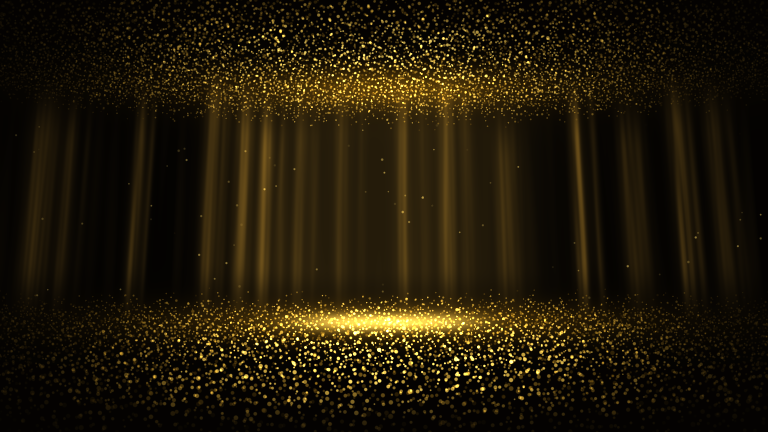
Write a Shadertoy shader that draws this background.

```glsl
// A dark stage of gold dust: a lit floor of grains below, a cloud of grains above,
// and faint hanging light shafts between. Grains come from rotated jittered grids
// whose cell size grows with nearness; shafts are gaussians broken by gradient noise.

const vec3 NIGHT  = vec3(0.014, 0.009, 0.004);
const vec3 UMBER  = vec3(0.125, 0.096, 0.036);
const vec3 BRONZE = vec3(0.52, 0.385, 0.125);
const vec3 AMBER  = vec3(0.70, 0.48, 0.06);
const vec3 PALE   = vec3(1.00, 0.86, 0.40);

const float FLOOR_EDGE = 0.320;           // far edge of the floor
const float CLOUD_EDGE = 0.710;           // lower edge of the cloud
const float CLOUD_ARCH = 0.070;           // rise of that edge towards the sides
const vec2  POOL  = vec2(0.005, 0.254);   // brightest place on the floor
const vec2  CLOUD = vec2(0.010, 0.795);   // brightest place in the cloud
const float FAN = 0.12;                   // outward lean of the shafts
const int   LAYERS = 10;
const int   SHAFT_COUNT = 15;

// Shafts: centre, half width, strength
const vec3 SHAFTS[SHAFT_COUNT] = vec3[](
    vec3(-0.81, 0.022, 0.36), vec3(-0.74, 0.012, 0.30), vec3(-0.577, 0.010, 0.52),
    vec3(-0.405, 0.015, 0.60), vec3(-0.329, 0.015, 0.72), vec3(-0.275, 0.013, 0.60),
    vec3(-0.197, 0.013, 0.38), vec3(-0.10, 0.013, 0.26), vec3(0.044, 0.014, 0.46),
    vec3(0.146, 0.016, 0.48), vec3(0.28, 0.017, 0.38), vec3(0.454, 0.011, 0.80),
    vec3(0.574, 0.020, 0.36), vec3(0.692, 0.014, 0.55), vec3(0.782, 0.018, 0.34));

vec3 hash3(vec2 id, float seed) {
    vec3 v = fract(vec3(id.xyx + seed * 17.31) * vec3(0.1031, 0.1030, 0.0973));
    v += dot(v, v.yxz + 33.33);
    return fract((v.xxy + v.yzz) * v.zyx);
}

float cornerSlope(vec2 cell, vec2 offset) {
    return dot(hash3(cell, 3.0).xy * 2.0 - 1.0, offset);
}

float gradientNoise(vec2 p) {
    vec2 i = floor(p), f = fract(p), e = vec2(1.0, 0.0);
    vec2 u = f * f * f * (f * (f * 6.0 - 15.0) + 10.0);
    return mix(mix(cornerSlope(i, f), cornerSlope(i + e, f - e), u.x),
               mix(cornerSlope(i + e.yx, f - e.yx), cornerSlope(i + 1.0, f - 1.0), u.x), u.y);
}

// Elliptical gaussian spot
float spot(vec2 p, vec2 size) {
    p /= size;
    return exp(-dot(p, p));
}

// One grain per rotated cell; gives its cover, place and random values
float grain(vec2 p, float cell, float seed, out vec2 centre, out vec3 rnd) {
    float a = 0.4 + seed * 1.7;
    mat2 turn = mat2(cos(a), sin(a), -sin(a), cos(a));
    vec2 id = floor(turn * p / cell);
    rnd = hash3(id, seed);
    centre = ((id + 0.5 + 0.56 * (rnd.xy - 0.5)) * cell) * turn;
    float radius = cell * mix(0.09, 0.20, rnd.z);
    float soft = max(0.8 / iResolution.y, 0.35 * radius);
    return 1.0 - smoothstep(max(radius - soft, 0.0), radius + soft, distance(p, centre));
}

// Sheet of grains, fine at its edge (depth 0) and coarse when near (depth 1)
vec3 dustSheet(vec2 p, float edge, float arch, float span, float coarse, vec2 light, vec2 reach, float seed) {
    vec3 sum = vec3(0.0);
    for (int i = 0; i < LAYERS; i++) {
        float near = float(i) / float(LAYERS - 1);
        vec2 c;
        vec3 rnd;
        float cover = grain(p, mix(0.009, coarse, near), seed + float(i), c, rnd);
        float depth = (c.y - edge - arch * c.x * c.x) / span;
        float band = exp(-pow((depth - near) / 0.24, 2.0)) * smoothstep(-0.06, 0.25, depth);
        float present = step(fract(rnd.x * 7.3 + rnd.y * 5.1), band);
        float lit = 0.20 + 1.1 * spot(c - light, reach);
        float shine = fract(rnd.y * 11.7 + rnd.z * 3.9);
        float side = 1.0 - 0.6 * smoothstep(0.40, 0.90, abs(c.x));
        sum += cover * present * side * lit * (0.2 + 0.95 * shine) * mix(AMBER, PALE, shine * lit);
    }
    return sum;
}

// Each shaft has a fainter companion beside it
vec3 shafts(vec2 p) {
    float x = p.x / (1.0 + FAN * (0.5 - p.y));
    float sum = 0.0;
    for (int i = 0; i < SHAFT_COUNT; i++) {
        vec3 s = SHAFTS[i];
        vec3 rnd = hash3(vec2(float(i), 5.0), 1.0);
        float top = mix(0.78, 0.88, rnd.x);
        float tall = smoothstep(0.24, 0.40, p.y) * (1.0 - smoothstep(top - 0.16, top, p.y));
        float fibre = 0.85 + 0.8 * gradientNoise(vec2(x * 90.0, p.y * 2.5 + float(i)));
        float d = (x - s.x) / s.y;
        float e = (x - s.x - mix(0.025, 0.050, rnd.y)) / (0.8 * s.y);
        sum += s.z * tall * fibre * (0.8 * exp(-d * d) + 0.14 * exp(-0.2 * d * d) + 0.32 * exp(-e * e));
    }
    float veil = smoothstep(0.25, 0.40, p.y) * (1.0 - smoothstep(0.65, 0.80, p.y));
    float streak = max(gradientNoise(vec2(x * 32.0, p.y * 1.3)), 0.0);
    return BRONZE * (sum * 0.95 + streak * veil * 0.12);
}

void mainImage(out vec4 fragColor, in vec2 fragCoord) {
    vec2 p = (fragCoord - vec2(0.5 * iResolution.x, 0.0)) / iResolution.y;

    // Dim air behind the shafts
    float air = smoothstep(0.24, 0.38, p.y) * (1.0 - smoothstep(0.68, 0.82, p.y));
    vec3 col = NIGHT + UMBER * air * exp(-pow(abs(p.x) / 0.34, 4.0)) + shafts(p);

    // Haze of grains too fine to see
    col += AMBER * (0.36 * spot(p - CLOUD, vec2(0.28, 0.045)) + 0.10 * spot(p - CLOUD, vec2(0.60, 0.065)));
    col += AMBER * (0.42 * spot(p - POOL, vec2(0.38, 0.040)) + 0.08 * spot(p - POOL, vec2(0.70, 0.060)));
    vec2 core = (p - POOL) / vec2(0.19, 0.019);
    col += PALE * 0.80 * exp(-pow(abs(core.x), 3.0) - core.y * core.y);

    // Floor and cloud
    col += dustSheet(p, FLOOR_EDGE, 0.0, -0.30, 0.030, vec2(0.0, 0.20), vec2(0.55, 0.14), 1.0)
         * mix(0.35, 1.0, smoothstep(0.0, 0.10, p.y));
    col += 0.68 * dustSheet(p, CLOUD_EDGE, CLOUD_ARCH, 0.30, 0.020, vec2(0.0, 0.84), vec2(0.58, 0.16), 21.0);

    // Loose motes in the air
    vec2 c;
    vec3 rnd;
    float mote = grain(p, 0.014, 41.0, c, rnd) * step(0.985, fract(rnd.x * 9.1 + rnd.y * 4.7));
    col += PALE * mote * 0.5 * rnd.y * air;

    fragColor = vec4(min(col, 1.0), 1.0);
}
```
